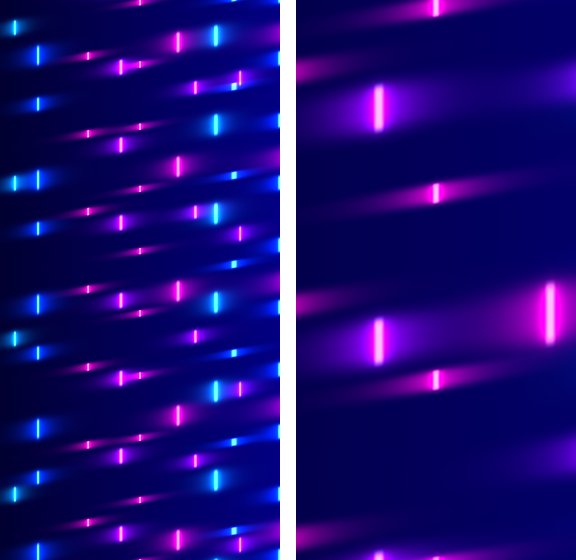
Left: the whole. Right: its middle third, enlarged.
Give the GLSL for this background, as a Shadertoy shader.

```glsl
// Columns of short neon bars with slanted glows, repeating down a deep blue field

const int COLUMNS = 13;

// x, offset from the top, repeat rate; lengths are in canvas widths
const vec3 PLACE[COLUMNS] = vec3[](
    vec3(.053, .099, 4.), vec3(.136, .198, 5.), vec3(.136, .372, 5.),
    vec3(.315, .200, 8.), vec3(.432, .240, 8.), vec3(.500, .008, 10.),
    vec3(.636, .151, 5.), vec3(.698, .313, 5.), vec3(.771, .128, 7.),
    vec3(.836, .309, 7.), vec3(.858, .279, 4.), vec3(1.0, .208, 10.),
    vec3(1.04, .112, 5.));

// half height, glow spread, half width of the core
const vec3 SHAPE[COLUMNS] = vec3[](
    vec3(.027, .030, .004), vec3(.036, .040, .005), vec3(.025, .038, .005),
    vec3(.014, .040, .004), vec3(.028, .042, .006), vec3(.012, .042, .004),
    vec3(.037, .046, .006), vec3(.024, .040, .005), vec3(.038, .034, .007),
    vec3(.014, .044, .011), vec3(.027, .036, .004), vec3(.027, .038, .008),
    vec3(.038, .065, .005));

// index into the neon colours
const int HUE[COLUMNS] = int[](0, 1, 1, 3, 2, 3, 3, 2, 0, 1, 2, 1, 3);

const vec3 NEON[4] = vec3[](
    vec3(.00, .58, .85),   // cyan
    vec3(.00, .24, 1.0),   // blue
    vec3(.68, .00, .85),   // violet
    vec3(.90, .00, .52));  // pink

// Signed distance to the nearest repeat along one axis
float nearest(float y, float period) {
    return (fract(y / period + .5) - .5) * period;
}

void mainImage(out vec4 fragColor, in vec2 fragCoord) {
    // Canvas widths, measured down from the top left
    vec2 p = vec2(fragCoord.x, iResolution.y - fragCoord.y) / iResolution.x;

    vec3 color = mix(vec3(.005, .0, .19), vec3(.01, .0, .51), p.x);

    for (int i = 0; i < COLUMNS; i++) {
        vec3 place = PLACE[i], shape = SHAPE[i], neon = NEON[HUE[i]];
        float dx = p.x - place.x;

        // Glows rise to the right
        float dy = nearest(p.y - place.y + .17 * dx, 2.2222 / place.z);
        float v = abs(dy) / shape.x;
        float w = abs(dx) / shape.z;

        // Soft sideways glow, nearly even along the bar
        color += neon * 1.15 * exp(-abs(dx) / shape.y - pow(v, 3.));

        // Saturated halo and hot bar in the middle
        float bar = smoothstep(1.15, .65, v);
        color += neon * .6 * bar * exp(-w * w * .25);
        color += vec3(.45, .75, .5) * bar * smoothstep(1.3, .3, w);
    }

    fragColor = vec4(min(color, 1.), 1.);
}
```
